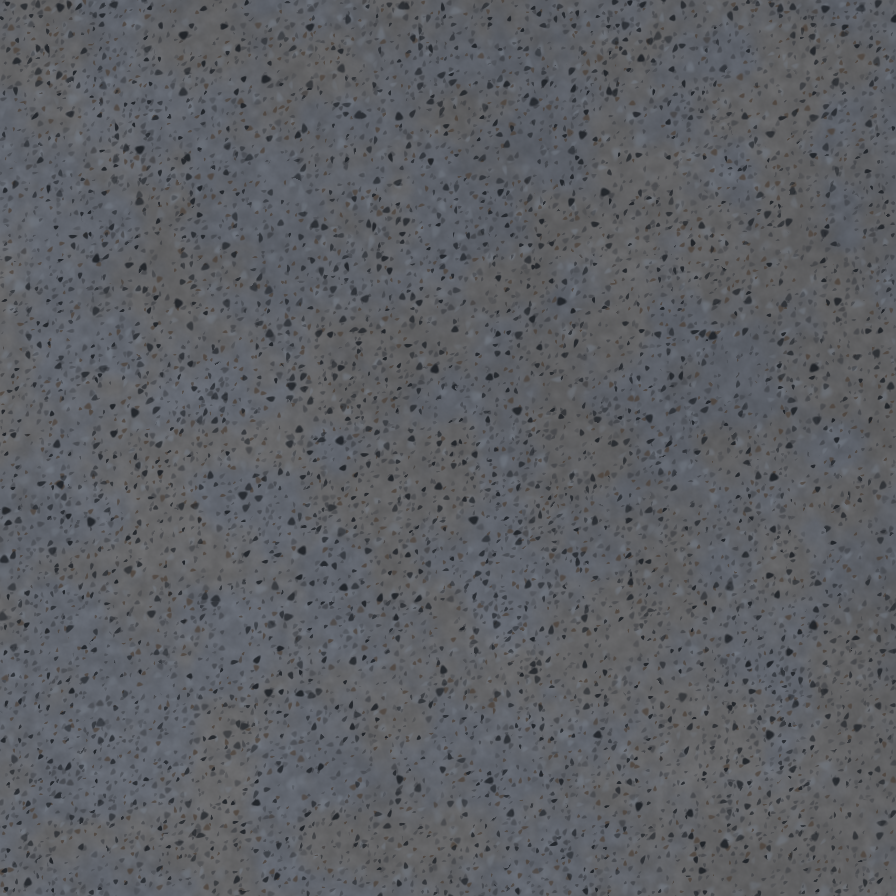
Reproduce this texture procedurally as a Shadertoy shader.

```glsl
// Blue-grey speckled granite with small dark, brown and pale mineral grains.

float hash(vec2 p) {
    return fract(sin(dot(p, vec2(127.1, 311.7))) * 43758.5453);
}

float noise(vec2 p) {
    vec2 i = floor(p), f = fract(p);
    f = f * f * (3.0 - 2.0 * f);
    return mix(mix(hash(i), hash(i + vec2(1, 0)), f.x),
               mix(hash(i + vec2(0, 1)), hash(i + vec2(1, 1)), f.x), f.y);
}

float fbm(vec2 p) {
    float sum = 0.0, amp = 0.5;
    for (int i = 0; i < 4; i++) {
        sum += amp * noise(p);
        p = mat2(1.6, 1.2, -1.2, 1.6) * p + 7.3;
        amp *= 0.5;
    }
    return sum / 0.9375;
}

// Scattered slanted grains: x is the coverage, y a random value per grain.
vec2 grains(vec2 p, float share, float size, float softness, float seed) {
    vec2 cell = floor(p), best = vec2(0.0);
    for (int y = -1; y <= 1; y++) {
        for (int x = -1; x <= 1; x++) {
            vec2 id = cell + vec2(x, y);
            vec2 key = id + seed;
            if (hash(key) > share) continue;
            vec2 jitter = vec2(hash(key + 11.3), hash(key + 23.7)) - 0.5;
            vec2 q = p - id - 0.5 - 0.75 * jitter;

            // Turn and stretch, mostly rising to the right
            float angle = 0.95 + 1.9 * (hash(key + 37.1) - 0.5);
            float c = cos(angle), s = sin(angle);
            q = vec2(c * q.x + s * q.y, c * q.y - s * q.x);
            float radius = size * mix(0.6, 1.3, pow(hash(key + 41.9), 2.0));
            float aspect = mix(0.42, 0.95, hash(key + 53.3));
            q /= radius * vec2(1.0, aspect);

            // Slightly angular outline
            float wobble = sin(3.0 * atan(q.y, q.x + 1e-4) + 6.28 * hash(key + 67.7));
            float d = length(q) * (1.0 + 0.13 * wobble);
            float cover = 1.0 - smoothstep(1.0 - softness, 1.0 + softness, d);
            if (cover > best.x) best = vec2(cover, hash(key + 71.3));
        }
    }
    return best;
}

void mainImage(out vec4 fragColor, in vec2 fragCoord) {
    vec2 uv = fragCoord / iResolution.y;

    // Cloudy ground, drifting between warm grey and cool blue
    float cloud = fbm(uv * 7.0);
    float coolness = smoothstep(0.3, 0.7, fbm(uv * 16.0 + 31.0) + 0.1 * (0.5 - uv.x));
    vec3 color = mix(vec3(0.388, 0.389, 0.395), vec3(0.375, 0.394, 0.428), coolness);
    color *= 0.94 + 0.14 * cloud;
    color *= 1.03 - 0.05 * uv.x - 0.04 * uv.y;
    color *= 0.90 + 0.20 * fbm(uv * 95.0 + 5.0);

    // Pale soft crystals
    vec2 pale = grains(uv * 60.0, 0.3, 0.34, 0.6, 19.0);
    color = mix(color, vec3(0.46, 0.49, 0.53), pale.x * (0.15 + 0.4 * pale.y));

    // Faint grey and brown flecks, gathered in patches
    float patches = fbm(uv * 22.0 + 60.0);
    vec2 fleck = grains(uv * 120.0, 0.2 + 0.65 * patches, 0.36, 0.45, 83.0);
    vec3 fleckColor = mix(vec3(0.21, 0.22, 0.24), vec3(0.29, 0.245, 0.21),
                          smoothstep(0.72, 0.8, fleck.y));
    color = mix(color, fleckColor, fleck.x * (0.25 + 0.5 * fleck.y));

    // Dark grains
    vec2 dark = grains(uv * 82.0, 0.12 + 0.38 * patches, 0.32, 0.36, 151.0);
    color = mix(color, vec3(0.115, 0.13, 0.15), dark.x * (0.5 + 0.45 * dark.y));

    fragColor = vec4(color, 1.0);
}
```
